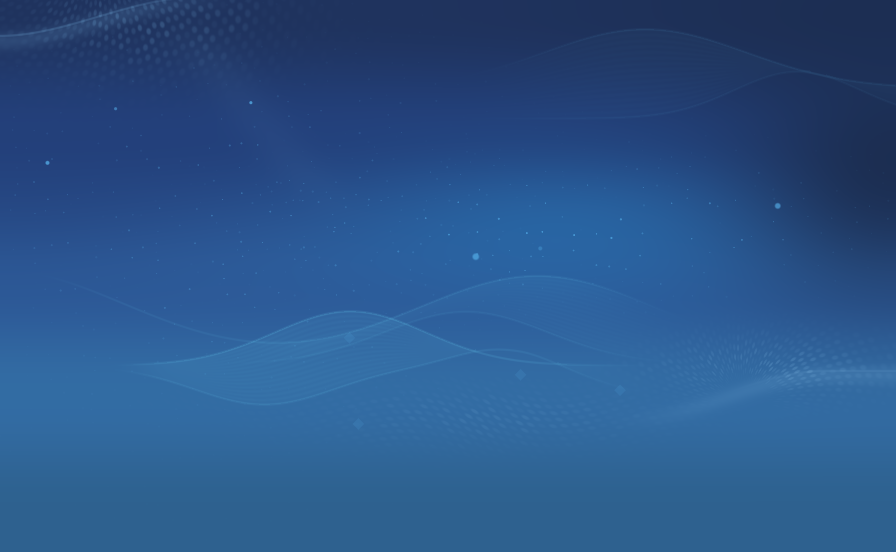
Give the GLSL for this background, as a WebGL 1 fragment shader.

```glsl
precision highp float;
// Deep blue backdrop: a stacked gradient with soft glows, ribbons filled with
// fine lines between two bump curves, staggered dotted fans and bands,
// and hashed star dust with a few larger sparks.

uniform vec2 u_resolution;

const vec3 NIGHT = vec3(0.122, 0.20, 0.37);
const vec3 INDIGO = vec3(0.137, 0.25, 0.48);
const vec3 AZURE = vec3(0.177, 0.355, 0.598);
const vec3 LAGOON = vec3(0.198, 0.422, 0.64);
const vec3 SEABED = vec3(0.18, 0.382, 0.562);
const vec3 SHADOW = vec3(0.105, 0.172, 0.305);
const vec3 GLOW = vec3(0.155, 0.415, 0.66);
const vec3 LINE = vec3(0.3, 0.62, 0.8);
const vec3 MIST = vec3(0.42, 0.64, 0.82);
const vec3 SPARK = vec3(0.35, 0.72, 0.95);
const float LINE_WIDTH = 0.0015;
const float RIBBON_LINES = 15.0;
const float STAR_CELLS = 34.0;

float hash(vec2 p) {
  return fract(sin(dot(p, vec2(127.1, 311.7))) * 43758.5453);
}

// Scales by the aspect so that round shapes stay round
vec2 square(vec2 v) {
  return v * vec2(u_resolution.x / u_resolution.y, 1.0);
}

float bump(float x, float center, float width) {
  float d = (x - center) / width;
  return exp(-d * d);
}

float spot(vec2 uv, float x, float y, float w, float h) {
  return bump(uv.x, x, w) * bump(uv.y, y, h);
}

// Fades in across a..b and out across c..d
float window(float x, float a, float b, float c, float d) {
  return smoothstep(a, b, x) * (1.0 - smoothstep(c, d, x));
}

float stroke(float d) {
  float soft = 1.0 / u_resolution.y;
  return 1.0 - smoothstep(LINE_WIDTH * 0.3, LINE_WIDTH + soft, abs(d));
}

// Two bright edges with a faint fill of interpolated lines
float ribbon(float y, float low, float high) {
  float gap = high - low;
  float t = (y - low) / max(gap, 0.004);
  float inside = step(0.0, t) * step(t, 1.0) * step(0.0, gap);
  float lines = cos(6.2832 * RIBBON_LINES * t);
  float detail = smoothstep(2.0, 4.0, gap * u_resolution.y / RIBBON_LINES);
  float fill = inside * (0.13 + 0.14 * t + 0.045 * lines * detail);
  return fill + 0.42 * stroke(y - high) + 0.28 * stroke(y - low);
}

// Round dots on a unit grid with random brightness
float dots(vec2 g) {
  float r = length(fract(g) - 0.5);
  return (1.0 - smoothstep(0.14, 0.45, r)) * (0.2 + 0.8 * hash(floor(g)));
}

// Dashes on curved rays, staggered from ray to ray
float fan(vec2 uv, float x, float y) {
  vec2 d = square(uv - vec2(x, y));
  float r = length(d);
  float ray = atan(d.y, d.x) * 15.0 + r * 14.0;
  float stagger = hash(vec2(floor(ray), 2.0));
  return dots(vec2(ray, r * 55.0 + stagger)) * smoothstep(0.03, 0.09, r);
}

float stars(vec2 p) {
  vec2 g = p * STAR_CELLS;
  vec2 cell = floor(g);
  vec2 offset = 0.2 + 0.6 * vec2(hash(cell + 3.1), hash(cell + 8.7));
  float size = mix(0.05, 0.1, hash(cell + 5.3));
  float lit = step(0.5, hash(cell)) * (0.25 + 0.75 * hash(cell + 1.9));
  return lit * (1.0 - smoothstep(size * 0.3, size, length(fract(g) - offset)));
}

float disc(vec2 uv, float x, float y, float radius) {
  return 1.0 - smoothstep(radius * 0.5, radius + 0.001, length(square(uv - vec2(x, y))));
}

float diamond(vec2 uv, float x, float y) {
  vec2 d = abs(square(uv - vec2(x, y)));
  return 1.0 - smoothstep(0.009, 0.012, d.x + d.y);
}

vec3 backdrop(vec2 uv) {
  vec3 c = mix(SEABED, LAGOON, smoothstep(0.08, 0.27, uv.y));
  c = mix(c, AZURE, smoothstep(0.3, 0.47, uv.y));
  c = mix(c, INDIGO, smoothstep(0.51, 0.75, uv.y));
  c = mix(c, NIGHT, smoothstep(0.76, 0.97, uv.y));
  c = mix(c, GLOW, 0.75 * spot(uv, 0.63, 0.585, 0.25, 0.13));
  c = mix(c, INDIGO, 0.4 * spot(uv, 0.0, 0.64, 0.25, 0.14));
  c = mix(c, SHADOW, 0.92 * spot(uv, 1.0, 0.7, 0.16, 0.23));
  return mix(c, SHADOW, 0.6 * spot(uv, 0.95, 1.0, 0.3, 0.2));
}

void main() {
  vec2 uv = gl_FragCoord.xy / u_resolution;
  float x = uv.x, y = uv.y;

  // Central ribbons and the faint one at the upper right
  float frontHigh = 0.338 + 0.098 * bump(x, 0.391, 0.12);
  float frontLow = 0.337 - 0.07 * bump(x, 0.295, 0.11) + 0.03 * bump(x, 0.555, 0.07) - 0.05 * smoothstep(0.58, 0.74, x);
  float backHigh = 0.35 + 0.15 * bump(x, 0.6, 0.19) + 0.16 * bump(x, 0.0, 0.2);
  float backLow = 0.34 + 0.095 * bump(x, 0.52, 0.13);
  float topHigh = 0.84 + 0.107 * bump(x, 0.72, 0.16);
  float topLow = 0.785 + 0.085 * bump(x, 0.89, 0.1);
  float waves = ribbon(y, frontLow, frontHigh) * window(x, 0.12, 0.2, 0.56, 0.74);
  waves += 0.65 * ribbon(y, backLow, backHigh) * window(x, 0.24, 0.36, 0.6, 0.78);
  waves += 0.2 * stroke(y - backHigh) * window(x, 0.03, 0.15, 0.25, 0.36);
  waves += 0.32 * ribbon(y, topLow, topHigh) * smoothstep(0.5, 0.72, x);
  vec3 color = mix(backdrop(uv), LINE, min(waves * 0.65, 0.75));

  // Bright seams with dashed fans: lower right and upper left
  float seam = y - 0.24 - 0.08 * smoothstep(0.7, 0.92, x);
  float mesh = 0.2 * bump(seam, 0.0, 0.016) * smoothstep(0.66, 0.86, x);
  mesh += 0.14 * stroke(seam - 0.008) * smoothstep(0.8, 0.92, x);
  mesh += 0.32 * fan(uv, 0.83, 0.27) * spot(uv, 0.86, 0.335, 0.11, 0.05);
  float crest = y - 0.925 - 0.07 * smoothstep(0.0, 0.22, x);
  mesh += (0.18 * bump(crest, 0.0, 0.016) + 0.2 * stroke(crest - 0.01)) * (1.0 - smoothstep(0.12, 0.28, x));
  mesh += 0.28 * fan(uv, 0.1, 1.12) * spot(uv, 0.16, 0.96, 0.12, 0.08);
  mesh += 0.05 * bump(x + 0.5 * y, 0.68, 0.035) * window(y, 0.58, 0.72, 0.88, 1.0);

  // Rippling dotted band below the ribbons
  float ripple = y - 0.025 * sin(x * 19.0 - 7.0);
  mesh += 0.17 * dots(vec2(x * 80.0 + ripple * 40.0, ripple * 85.0)) * spot(uv, 0.54, 0.245, 0.16, 0.045);
  color = mix(color, MIST, min(mesh, 0.7));

  // Star dust, larger sparks and pale diamonds
  vec2 p = square(uv);
  float light = 0.7 * stars(p) * spot(uv, 0.62, 0.59, 0.28, 0.1);
  light += 0.42 * stars(p + 4.37) * spot(uv, 0.25, 0.6, 0.25, 0.24);
  light += 0.6 * (disc(uv, 0.531, 0.535, 0.007) + disc(uv, 0.868, 0.627, 0.006));
  light += 0.7 * (disc(uv, 0.053, 0.705, 0.004) + disc(uv, 0.28, 0.814, 0.003));
  light += 0.5 * disc(uv, 0.129, 0.803, 0.003) + 0.3 * disc(uv, 0.603, 0.55, 0.004);
  light += 0.12 * (diamond(uv, 0.39, 0.388) + diamond(uv, 0.581, 0.321));
  light += 0.12 * (diamond(uv, 0.692, 0.293) + diamond(uv, 0.4, 0.232));
  gl_FragColor = vec4(mix(color, SPARK, min(light, 0.9)), 1.0);
}
```
